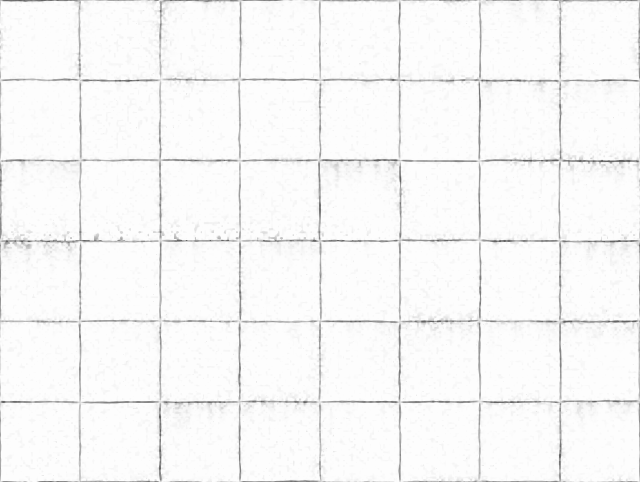
This texture map is drawn by a Shadertoy shader. Its source:

```glsl
#define TILES vec2(8.0, 6.0)
#define JOINT_HALF_WIDTH 0.0105
#define JOINT_INK 0.52
#define JOINT_SHIFT 0.012
#define WOBBLE 0.012
#define GRIME_INK 0.34
#define DRIP_INK 0.30
#define SPECK_INK 0.42
#define SPECK_ROW 3.0
#define GRAIN 0.045
#define PLASTER vec3(0.994)

float hash(vec2 p) {
    return fract(sin(dot(p, vec2(127.1, 311.7))) * 43758.5453);
}

// Random value per tile edge, wrapping over the whole grid
float edgeHash(vec2 id, float seed) {
    return hash(mod(id + 0.5, TILES) + seed);
}

// Value noise with a whole number of cells across the grid
float noise(vec2 grid, vec2 freq, float seed) {
    vec2 p = grid * freq, i = floor(p) + 0.5, f = fract(p);
    vec2 period = TILES * freq;
    f = f * f * (3.0 - 2.0 * f);
    vec2 lo = mod(i, period) + seed, hi = mod(i + 1.0, period) + seed;
    return mix(mix(hash(lo), hash(vec2(hi.x, lo.y)), f.x),
               mix(hash(vec2(lo.x, hi.y)), hash(hi), f.x), f.y);
}

// Ragged joint: d is the distance across it, cross the distance to the crossing
float joint(vec2 grid, float d, float cross, vec2 id, float seed, float px) {
    float ragged = noise(grid, vec2(22.0), seed);
    float halfWidth = JOINT_HALF_WIDTH * (0.65 + 0.7 * ragged);
    float line = clamp((halfWidth - abs(d)) / px + 0.5, 0.0, 1.0);
    float fade = mix(0.65, 1.0, edgeHash(id, seed + 3.0));
    fade *= mix(0.6, 1.1, noise(grid, vec2(5.0), seed + 7.0));
    float gap = mix(0.35, 1.0, smoothstep(0.01, 0.05, abs(cross)));
    return line * fade * gap;
}

// Dirt that gathers close to a joint, different for each tile edge
float halo(float d, vec2 id, float seed) {
    float dirt = edgeHash(id, seed);
    float reach = mix(0.018, 0.06, dirt * dirt);
    return exp(-abs(d) / reach) * mix(0.15, 0.8, dirt);
}

void mainImage(out vec4 fragColor, in vec2 fragCoord) {
    vec2 grid = fragCoord / iResolution.xy * TILES;
    float px = TILES.y / iResolution.y;

    // Edge ids: vertical joints and horizontal joints
    vec2 nearest = floor(grid + 0.5), tile = floor(grid);
    vec2 idV = vec2(nearest.x, tile.y), idH = vec2(tile.x, nearest.y);

    // Signed distances to the slightly uneven joints
    vec2 d = grid - nearest;
    d.x += JOINT_SHIFT * (edgeHash(idV, 11.0) - 0.5)
         + WOBBLE * (noise(grid, vec2(1.0, 7.0), 13.0) - 0.5);
    d.y += JOINT_SHIFT * (edgeHash(idH, 17.0) - 0.5)
         + WOBBLE * (noise(grid, vec2(5.0, 1.0), 19.0) - 0.5);

    float lineV = joint(grid, d.x, d.y, idV, 23.0, px) * 0.9;
    float lineH = joint(grid, d.y, d.x, idH, 29.0, px);
    float ink = JOINT_INK * max(lineV, lineH);

    // Crumbly dirt along the joints
    float fine = noise(grid, vec2(36.0), 31.0);
    float crumbs = smoothstep(0.35, 0.85, fine);
    float patches = smoothstep(0.25, 0.8, noise(grid, vec2(4.0), 37.0));
    float dirt = max(halo(d.x, idV, 41.0) * 0.8, halo(d.y, idH, 43.0));
    ink += GRIME_INK * dirt * crumbs * mix(0.3, 1.0, patches);

    // Stains running down from the upper joint of a few tiles
    float below = max(-d.y, 0.0);
    float streak = noise(grid, vec2(14.0, 2.0), 47.0);
    float stain = pow(edgeHash(idH, 53.0), 4.0) * step(d.y, 0.0);
    float drip = exp(-below / (0.03 + 0.14 * streak)) * smoothstep(0.5, 0.3, below);
    ink += DRIP_INK * stain * drip * streak * mix(0.3, 1.0, crumbs);

    // Dark specks above one row of joints, thicker on one side
    float aboveRow = max(grid.y - SPECK_ROW, 0.0);
    float band = exp(-aboveRow / 0.1) * step(SPECK_ROW, grid.y);
    float side = 0.55 + 0.45 * cos(6.28318 * (grid.x - 2.0) / TILES.x);
    float specks = smoothstep(0.66, 0.88, noise(grid, vec2(27.0), 59.0));
    ink += SPECK_INK * specks * band * side;

    // Rare pits and faint grain of the plaster
    float pit = smoothstep(0.93, 1.0, noise(grid, vec2(24.0), 61.0));
    float grain = smoothstep(0.6, 1.0, noise(grid, vec2(30.0), 67.0));
    float worn = noise(grid, vec2(2.0), 71.0);
    ink += 0.10 * pit * worn + GRAIN * grain * mix(0.4, 1.0, worn);

    fragColor = vec4(PLASTER - min(ink, 0.6), 1.0);
}
```
